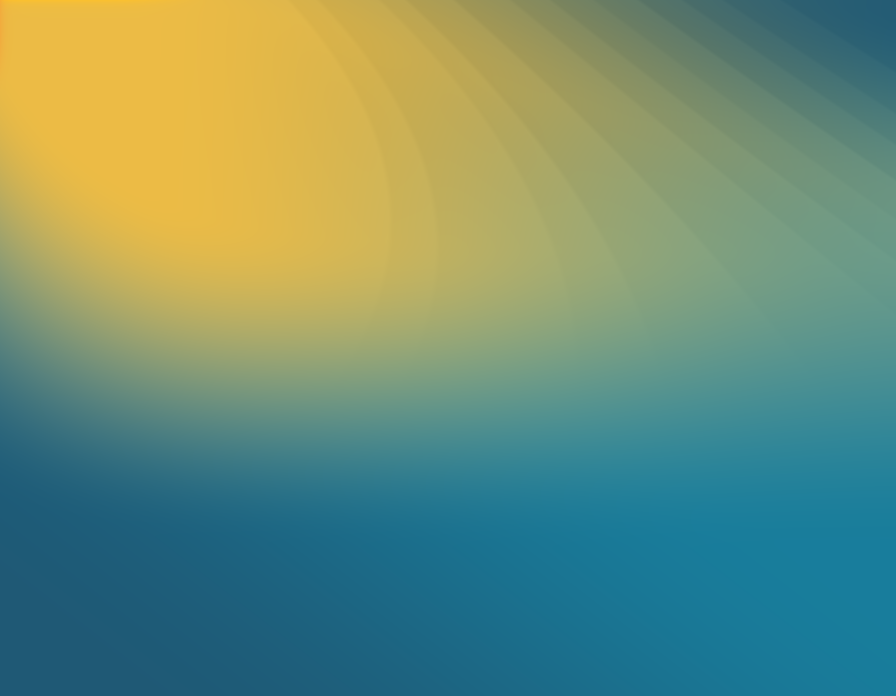
This background is drawn by a Shadertoy shader. Its source:

```glsl
// A warm amber glow at the upper left melts into teal and deep blue below.
// Smooth falloffs set the mix of colours; a loop of bent parabolic edges
// adds faint overlapping sheets that fan out toward the upper right.

const vec3 AMBER = vec3(0.925, 0.735, 0.270);
const vec3 DEEP_BLUE = vec3(0.120, 0.350, 0.460);
const vec3 BRIGHT_TEAL = vec3(0.095, 0.490, 0.610);
const vec3 HAZE = vec3(0.0, 0.08, 0.24);
const vec3 RIM_GOLD = vec3(1.0, 0.76, 0.16);
const vec3 RIM_ORANGE = vec3(0.96, 0.62, 0.22);
const int SHEET_COUNT = 12;

// Sine-free hash of one value
float hash(float n) {
    n = fract(n * 0.1031);
    n *= n + 33.33;
    return fract(n * (n + n));
}

// Amber share; p runs from the top left corner, y downward
float amberAmount(vec2 p) {
    float shoulder = 1.0 - exp(-8.0 * p.x);
    float high = 0.08 + 0.27 * shoulder;
    float low = 0.72 + 0.07 * shoulder;
    float vertical = 1.0 - smoothstep(high, low, p.y);
    float across = 1.0 - 0.62 * smoothstep(0.15, 1.05, p.x);
    float corner = 0.36 * smoothstep(-0.20, 0.55, p.x - 0.4 - 2.6 * p.y);
    return vertical * max(across - corner, 0.0);
}

// Blue ground, brighter toward the right and the middle height
vec3 groundColor(vec2 p) {
    float sweep = smoothstep(0.0, 0.95, p.x + 0.85 - p.y);
    return mix(DEEP_BLUE, BRIGHT_TEAL, sweep * smoothstep(0.0, 0.4, p.y));
}

// Light before an edge, shade behind it, fading with distance
float sheetEdge(float d, float softness, float reach) {
    return -clamp(d / softness, -1.0, 1.0) * exp(-abs(d) / reach);
}

// Sum of curved sheets; q is measured in canvas widths
float sheetShading(vec2 q) {
    float total = 0.0;
    for (int i = 0; i < SHEET_COUNT; i++) {
        float k = float(i);
        float t = (k + 0.5 * hash(k + 7.0)) / float(SHEET_COUNT - 1);
        float start = mix(0.30, 0.85, t);
        float slope = mix(0.90, 1.55, t);
        float bend = mix(1.9, -0.2, smoothstep(0.0, 0.6, t));
        float curve = start + slope * q.y - bend * q.y * q.y;
        float strength = mix(0.6, 1.0, hash(k + 31.0));
        float fade = 1.0 - smoothstep(0.14, 0.46, q.y);
        total += strength * fade * sheetEdge(q.x - curve, 0.003, 0.035);
    }
    return total;
}

void mainImage(out vec4 fragColor, in vec2 fragCoord) {
    vec2 uv = fragCoord / iResolution.xy;
    vec2 p = vec2(uv.x, 1.0 - uv.y);
    vec2 q = vec2(p.x, p.y * iResolution.y / iResolution.x);

    // Main blend, with a soft green-blue haze between the two colours
    float amber = amberAmount(p);
    vec3 color = mix(groundColor(p), AMBER, amber);
    color += HAZE * amber * (1.0 - amber) * smoothstep(0.0, 0.4, p.y);

    // Translucent sheets
    color += vec3(0.016, 0.014, 0.009) * sheetShading(q);

    // Thin hot rims along the top and left edges
    float topRim = exp(-p.y / 0.006) * (1.0 - smoothstep(0.12, 0.24, p.x));
    float leftRim = exp(-p.x / 0.005) * (1.0 - smoothstep(0.04, 0.14, p.y));
    color = mix(color, RIM_GOLD, 0.8 * topRim);
    color = mix(color, RIM_ORANGE, 0.6 * leftRim);

    fragColor = vec4(clamp(color, 0.0, 1.0), 1.0);
}
```
